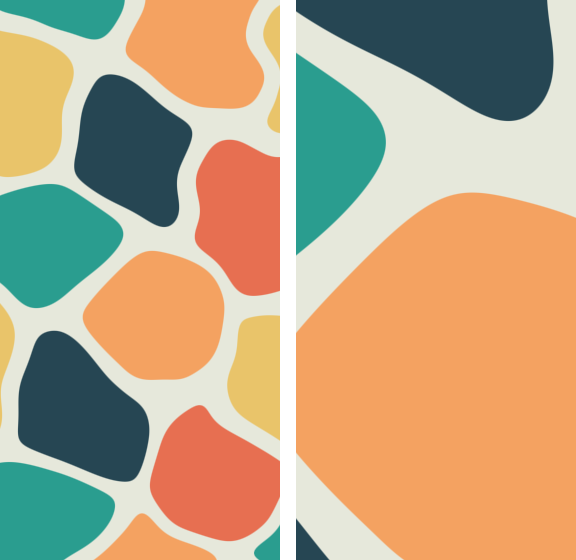
Left, the full canvas; right, a detail of the centre.
Reproduce this pattern procedurally as a Shadertoy shader.

```glsl
// Flat, rounded blobs in five colours packed on a pale ground.
// Seeds lie on a jittered slanted lattice; each blob is the inside of a
// smoothed Voronoi cell, bent into lobes and dents by a soft noise warp.

#define ROW_STEP 0.2        // vertical distance between seeds, canvas widths
#define SPAN 1.2            // horizontal period of the lattice
#define TURN 0.382          // share of the span moved from seed to seed
#define START 0.67          // phase of the first seed
#define JITTER 0.13         // random shift of the seeds
#define HALF_GAP 0.031      // half the width of the pale channels
#define SHARPNESS 34.0      // higher gives tighter corners
#define WARP_SIZE 0.13      // depth of lobes and dents
#define WARP_FREQ 4.0       // lobes per canvas width

const vec3 GROUND = vec3(0.90, 0.91, 0.86);
const vec3 PALETTE[5] = vec3[5](
    vec3(0.957, 0.635, 0.380),   // orange
    vec3(0.914, 0.769, 0.416),   // yellow
    vec3(0.149, 0.275, 0.325),   // navy
    vec3(0.906, 0.435, 0.318),   // coral
    vec3(0.165, 0.616, 0.561));  // teal

vec2 hash2(vec2 p) {
    vec2 q = vec2(dot(p, vec2(127.1, 311.7)), dot(p, vec2(269.5, 183.3)));
    return fract(sin(q) * 43758.55);
}

// Two channels of value noise with a quintic fade
vec2 noise2(vec2 p) {
    vec2 i = floor(p), f = fract(p);
    vec2 u = f * f * f * (f * (f * 6.0 - 15.0) + 10.0);
    vec2 low = mix(hash2(i), hash2(i + vec2(1, 0)), u.x);
    vec2 high = mix(hash2(i + vec2(0, 1)), hash2(i + vec2(1, 1)), u.x);
    return mix(low, high, u.y);
}

// Centre of seed n in the given horizontal copy of the lattice
vec2 seedAt(int n, int copy) {
    float k = float(n), c = float(copy);
    vec2 base = vec2(SPAN * (fract(START + TURN * k) + c) - 0.5 * (SPAN - 1.0),
                     1.9 - ROW_STEP * k);
    return base + JITTER * (hash2(vec2(k, c) + 3.7) - 0.5);
}

void mainImage(out vec4 fragColor, in vec2 fragCoord) {
    vec2 p = fragCoord / iResolution.x;
    p += WARP_SIZE * (noise2(p * WARP_FREQ + 7.3) - 0.5);
    int row = int(floor((1.9 - p.y) / ROW_STEP + 0.5));

    // Nearest seed
    vec2 center = vec2(0.0);
    int owner = 0;
    float nearest = 1e3;
    for (int n = row - 4; n <= row + 4; n++)
    for (int c = -1; c <= 1; c++) {
        vec2 s = seedAt(n, c);
        float d = distance(p, s);
        if (d < nearest) { nearest = d; center = s; owner = n; }
    }

    // Smooth minimum of the distances to all cell borders
    float total = 0.0;
    for (int n = row - 6; n <= row + 6; n++)
    for (int c = -1; c <= 1; c++) {
        vec2 s = seedAt(n, c);
        vec2 away = center - s;
        float len = length(away);
        if (len > 0.001) {
            float border = dot(p - 0.5 * (center + s), away / len);
            total += exp(-SHARPNESS * border);
        }
    }
    float inside = -log(total) / SHARPNESS - HALF_GAP;

    // Fill with an edge about one pixel wide
    float edge = 0.7 * fwidth(inside);
    vec3 fill = PALETTE[((owner % 5) + 5) % 5];
    fragColor = vec4(mix(GROUND, fill, smoothstep(-edge, edge, inside)), 1.0);
}
```
